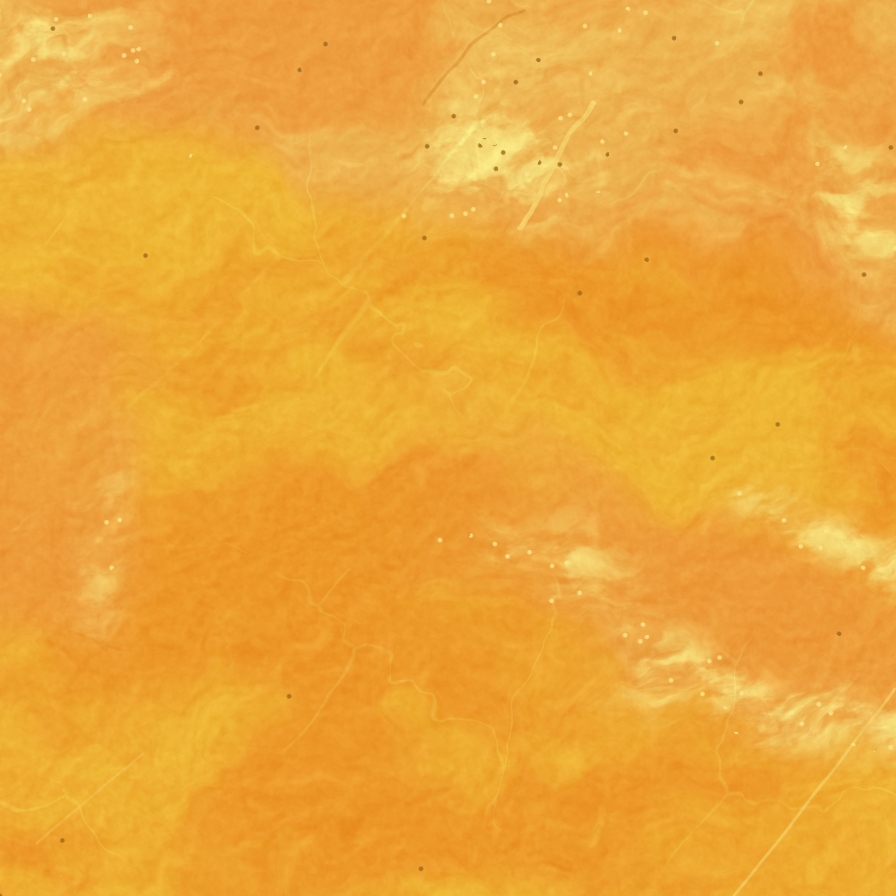
Reproduce this texture procedurally as a WebGL 2 fragment shader.

```glsl
#version 300 es
precision highp float;
uniform vec2 u_resolution;
out vec4 fragColor;

vec3 hash3(vec2 p) {
  vec3 h = vec3(dot(p, vec2(127.1, 311.7)), dot(p, vec2(269.5, 183.3)), dot(p, vec2(419.2, 371.9)));
  return fract(sin(h) * 43758.5);
}

// Cellular noise: x = blended cell value, y = nearest distance, z = border gap, w = nearest value
vec4 cells(vec2 p) {
  vec2 id = floor(p), f = p - id;
  float sum = 0.0, weight = 0.0, near = 4.0, second = 4.0, value = 0.0;
  for (int j = -1; j <= 1; j++)
    for (int i = -1; i <= 1; i++) {
      vec2 o = vec2(i, j);
      vec3 h = hash3(id + o);
      vec2 r = o + h.xy - f;
      float d = dot(r, r), w = exp(-6.0 * d);
      sum += w * h.z;
      weight += w;
      if (d < near) { second = near; near = d; value = h.z; }
      else second = min(second, d);
    }
  return vec4(sum / weight, sqrt(near), sqrt(second) - sqrt(near), value);
}

float layers(vec2 p, int count) {
  float sum = 0.0, total = 0.0, amp = 0.5;
  for (int i = 0; i < count; i++) {
    sum += amp * cells(p).x;
    total += amp;
    p = mat2(0.96, 0.28, -0.28, 0.96) * p * 2.03 + 7.3;
    amp *= 0.56;
  }
  return sum / total;
}

float blob(vec2 p, vec2 centre, vec2 radius) {
  vec2 d = (p - centre) / radius;
  return exp(-dot(d, d));
}

float track(vec2 p, vec2 a, vec2 b, float width) {
  vec2 ab = b - a;
  float t = clamp(dot(p - a, ab) / dot(ab, ab), 0.0, 1.0);
  return 1.0 - smoothstep(width, width + 1.5 / u_resolution.y, length(p - a - t * ab));
}

void main() {
  vec2 uv = gl_FragCoord.xy / u_resolution;
  vec2 warp = vec2(layers(uv * 5.0, 4), layers(uv * 5.0 + 19.0, 4)) - 0.5;
  vec2 p = uv + 0.13 * warp;

  // Broad tones, windblown streaks and fine relief
  float drift = layers(p * vec2(3.5, 7.0) + 3.0, 6);
  float haze = layers(p * vec2(4.0, 6.0) + 41.0, 5);
  vec2 slant = mat2(0.95, -0.3, 0.3, 0.95) * (uv + 0.07 * warp);
  float streak = layers(slant * vec2(13.0, 30.0), 5);
  vec2 fine = p * vec2(32.0, 40.0);
  float relief = layers(fine, 4) - layers(fine + vec2(0.22, -0.3), 4);

  // Clay regions
  float north = smoothstep(-0.035, 0.04, p.y - 0.86 + 0.21 * p.x - 0.015 * sin(9.0 * p.x));
  float west = (1.0 - smoothstep(0.12, 0.19, p.x)) * smoothstep(0.26, 0.36, p.y) * (1.0 - smoothstep(0.62, 0.69, p.y));
  float lower = p.y - 0.27 + 0.3 * (p.x - 0.6);
  float upper = p.y - 0.5 + 0.45 * (p.x - 0.65);
  float east = smoothstep(-0.008, 0.02, lower) * (1.0 - smoothstep(-0.06, 0.02, upper)) * smoothstep(0.35, 0.75, p.x);
  float clay = max(north, max(0.8 * west, 0.8 * east));

  float tone = drift
    + 0.16 * blob(p, vec2(0.17, 0.73), vec2(0.2, 0.13))
    + 0.14 * blob(p, vec2(0.9, 0.54), vec2(0.25, 0.1))
    + 0.10 * blob(p, vec2(0.3, 0.12), vec2(0.35, 0.14))
    - 0.14 * blob(p, vec2(0.35, 0.38), vec2(0.4, 0.09))
    - 0.09 * blob(p, vec2(0.75, 0.08), vec2(0.2, 0.06));
  vec3 col = mix(vec3(0.925, 0.595, 0.16), vec3(0.935, 0.71, 0.205), smoothstep(0.32, 0.72, tone));
  col = mix(col, vec3(0.93, 0.61, 0.25), clay * 0.9);
  float sand = north * smoothstep(0.38, 0.62, haze + 0.12 * blob(uv, vec2(0.85, 0.95), vec2(0.25, 0.1)));
  col = mix(col, vec3(0.93, 0.71, 0.32), 0.85 * sand);

  // Bare pale ground, broken into streaks
  float bare = blob(p, vec2(0.03, 0.92), vec2(0.13, 0.08))
    + blob(p, vec2(0.56, 0.81), vec2(0.11, 0.07))
    + blob(p, vec2(0.96, 0.79), vec2(0.08, 0.05))
    + 0.8 * blob(p, vec2(0.61, 0.36), vec2(0.08, 0.04))
    + 0.6 * blob(p, vec2(0.12, 0.4), vec2(0.035, 0.1));
  bare += exp(-pow((lower - 0.025) / 0.035, 2.0)) * smoothstep(0.57, 0.68, p.x);
  bare += exp(-pow((upper - 0.02) / 0.035, 2.0)) * smoothstep(0.74, 0.92, p.x);
  bare = min(bare + 0.3 * sand, 1.0);
  float pale = bare * smoothstep(0.5, 0.78, streak + 0.13 * bare);
  col = mix(col, vec3(0.93, 0.71, 0.33), 0.5 * bare);
  col = mix(col, vec3(0.96, 0.86, 0.47), pale);

  // Drainage lines and roads
  float gap = cells(p * vec2(5.0, 4.0) + 0.5 * warp.yx + 11.0).z;
  float vein = (1.0 - smoothstep(0.004, 0.022, gap)) * smoothstep(0.46, 0.6, haze);
  col += vein * vec3(0.005, 0.05, 0.05);
  vec2 bend = uv + 0.05 * warp;
  float river = track(bend, vec2(0.58, 0.74), vec2(0.66, 0.88), 0.002);
  float gully = track(bend, vec2(0.46, 0.88), vec2(0.59, 1.0), 0.001);
  float road = track(uv + 0.01 * warp, vec2(0.82, 0.0), vec2(1.0, 0.23), 0.0008);
  road += 0.5 * track(uv + 0.01 * warp, vec2(0.04, 0.06), vec2(0.16, 0.16), 0.0006);
  col = mix(col, vec3(0.96, 0.83, 0.43), min(0.8 * river + 0.6 * road, 1.0));
  col = mix(col, vec3(0.84, 0.54, 0.17), 0.5 * gully);

  // Shading and scattered specks
  col += relief * vec3(0.05, 0.13, 0.12) * (0.7 + 0.6 * bare);
  col += (layers(uv * 150.0, 2) - 0.5) * vec3(0.02, 0.045, 0.05);
  vec4 speck = cells(uv * 110.0);
  float dot1 = 1.0 - smoothstep(0.15, 0.4, speck.y);
  float scrub = blob(uv, vec2(0.58, 0.83), vec2(0.06, 0.015)) + 0.03 * north;
  col = mix(col, vec3(0.62, 0.4, 0.1), 0.8 * dot1 * step(speck.w, 0.3 * scrub));
  col = mix(col, vec3(0.97, 0.9, 0.55), 0.8 * dot1 * step(1.0 - 0.06 * bare, speck.w));
  fragColor = vec4(clamp(col, 0.0, 1.0), 1.0);
}
```
